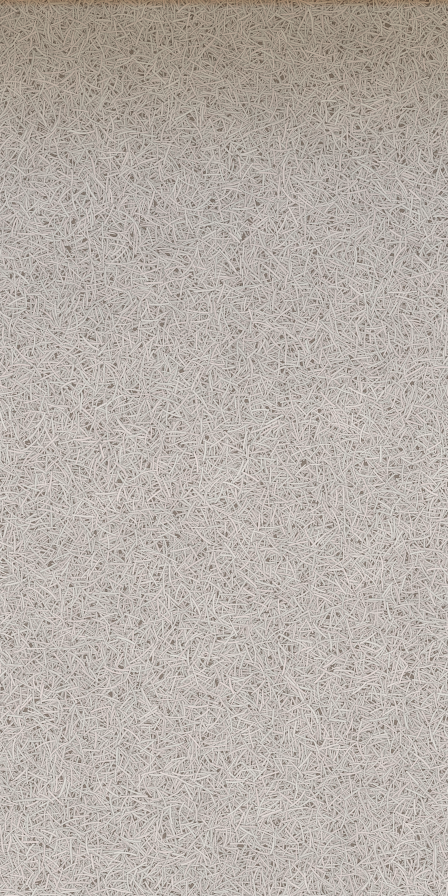
Give the GLSL for this texture, as a Shadertoy shader.

```glsl
// Pale wood-wool panel: tangled thin fibres over dark gaps, dimmer and warmer at the top.

#define LAYERS 14
#define CELL 0.027
#define FIBRE_WIDTH 0.0032
#define BEND 8.0
#define SHADOW 0.125
#define TONE_SPREAD 0.06
#define MOTTLE 0.03
#define TOP_FIBRE vec3(0.865, 0.838, 0.818)
#define DEEP_FIBRE vec3(0.765, 0.732, 0.707)
#define GAP vec3(0.550, 0.500, 0.460)
#define WARM_DIM vec3(0.86, 0.82, 0.75)
#define RIM vec3(0.93, 0.85, 0.77)

vec4 hash4(vec3 p) {
    vec4 q = fract(p.xyzx * vec4(0.1031, 0.1030, 0.0973, 0.1099));
    q += dot(q, q.wzxy + 33.33);
    return fract((q.xxyz + q.yzzw) * q.zywx);
}

mat2 rotation(float angle) {
    float c = cos(angle), s = sin(angle);
    return mat2(c, s, -s, c);
}

float cornerSlope(vec2 corner, vec2 offset) {
    float angle = 6.2832 * hash4(vec3(corner + 40.0, 91.0)).x;
    return dot(vec2(cos(angle), sin(angle)), offset);
}

float gradientNoise(vec2 p) {
    vec2 i = floor(p), f = fract(p);
    vec2 u = f * f * f * (f * (f * 6.0 - 15.0) + 10.0);
    vec2 e = vec2(1.0, 0.0);
    return mix(mix(cornerSlope(i, f), cornerSlope(i + e, f - e), u.x),
               mix(cornerSlope(i + e.yx, f - e.yx), cornerSlope(i + 1.0, f - 1.0), u.x), u.y);
}

// Distance to a gently bowed strand lying along x
float strandDistance(vec2 p, float halfLength, float bow) {
    p.y += bow * (p.x * p.x - 0.3 * halfLength * halfLength);
    return length(vec2(max(abs(p.x) - halfLength, 0.0), p.y));
}

// Lays one sheet of fibres, one per cell, over the colour below
vec3 layFibres(vec3 color, vec2 uv, float layer, float pixel) {
    float depth = layer / float(LAYERS - 1);
    vec2 p = rotation(layer * 2.4) * uv / CELL + 90.0 + layer * 7.37;
    vec2 home = floor(p);
    float halfWidth = 0.5 * FIBRE_WIDTH;

    for (int j = -1; j <= 1; j++)
    for (int i = -1; i <= 1; i++) {
        vec2 cell = home + vec2(i, j);
        vec4 place = hash4(vec3(cell, layer + 3.0));
        vec4 look = hash4(vec3(cell, layer + 37.0));
        vec2 local = rotation(6.2832 * place.z) * (p - cell - place.xy) * CELL;
        float halfLength = CELL * mix(0.5, 0.88, place.w);
        float d = strandDistance(local, halfLength, BEND * (2.0 * look.x - 1.0));
        float w = halfWidth * mix(0.75, 1.25, look.y);

        float shade = 1.0 - smoothstep(w * 0.5, w * 2.2 + 0.5 * pixel, d);
        float cover = clamp((w - d) / pixel + 0.5, 0.0, 1.0);
        vec3 fibre = mix(DEEP_FIBRE, TOP_FIBRE, depth) + TONE_SPREAD * (look.z - 0.5);
        fibre += 0.025 * (look.w - 0.5) * vec3(1.0, -0.6, -0.2);
        color = mix(color * (1.0 - SHADOW * shade), fibre, cover);
    }
    return color;
}

void mainImage(out vec4 fragColor, in vec2 fragCoord) {
    vec2 uv = fragCoord / iResolution.x;
    float height = fragCoord.y / iResolution.y;
    float pixel = 1.0 / iResolution.x;

    // Fibres, from the deepest sheet to the surface
    vec3 color = GAP;
    for (int k = 0; k < LAYERS; k++) color = layFibres(color, uv, float(k), pixel);

    // Soft uneven patches
    float patches = gradientNoise(uv * 7.0) + 0.6 * gradientNoise(uv * 19.0 + 5.0);
    color *= 1.0 + MOTTLE * patches;

    // Light falling off towards the top, with a brown rim
    color *= 1.0 - 0.06 * smoothstep(0.45, 0.82, height);
    color *= mix(vec3(1.0), WARM_DIM, smoothstep(0.76, 1.0, height));
    color *= mix(vec3(1.0), RIM, smoothstep(0.99, 1.0, height));

    fragColor = vec4(clamp(color, 0.0, 1.0), 1.0);
}
```
